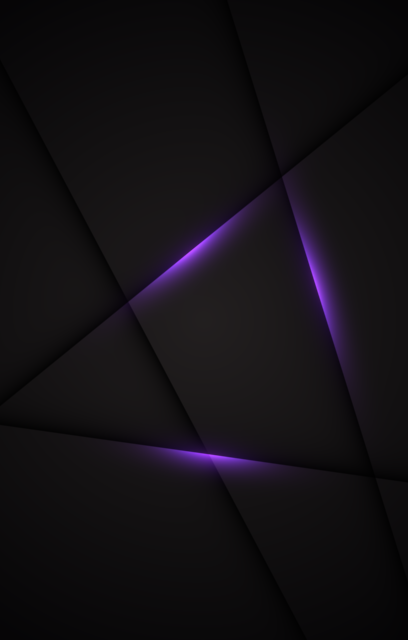
This background is drawn by a WebGL 1 fragment shader. Its source:

```glsl
precision highp float;
// Dark overlapping panels with violet light leaking from three of their seams.
// A radial grey base is crossed by four straight seams; each casts a soft
// shadow on one side and may carry a glow that fades along and across it.

uniform vec2 u_resolution;

#define CENTER vec2(0.318, 0.5)
#define BASE_INNER vec3(0.135, 0.122, 0.124)
#define BASE_OUTER vec3(0.022, 0.019, 0.024)
#define BASE_RADIUS 0.58
#define SHADOW_WIDTH 0.018
#define SHADOW_DEPTH 0.85
#define CORE_COLOR vec3(0.40, 0.15, 0.86)
#define HALO_COLOR vec3(0.15, 0.045, 0.25)
#define HOT_COLOR vec3(0.20, 0.06, 0.04)
#define CORE_WIDTH 0.011
#define HALO_WIDTH 0.027
#define DARK_SIDE_GLOW 0.3

float gauss(float x, float width) {
  return exp(-x * x / (width * width));
}

// Adds a seam through a and b; the lit panel lies to the right of a -> b.
// The glow is centred at spot, with its reach along the seam in reach.
vec3 addSeam(vec3 color, vec2 p, vec2 a, vec2 b, vec2 spot, float reach, float power) {
  vec2 along = normalize(b - a);
  vec2 across = vec2(along.y, -along.x);
  float side = dot(p - a, across);
  float t = dot(p - spot, along);
  float pixel = 1.0 / u_resolution.y;
  float lit = smoothstep(-pixel, pixel, side);
  float d = abs(side);

  // Shadow on the lower panel
  color *= 1.0 - SHADOW_DEPTH * (1.0 - lit) * exp(-d / SHADOW_WIDTH);

  // Wide halo, bright core and a small hot spot
  vec3 glow = HALO_COLOR * gauss(t, reach * 1.75) * gauss(d, HALO_WIDTH);
  glow += CORE_COLOR * gauss(t, reach) * exp(-d / CORE_WIDTH);
  glow += HOT_COLOR * gauss(t, reach * 0.4) * exp(-d / (CORE_WIDTH * 0.5));
  return color + power * glow * mix(DARK_SIDE_GLOW, 1.0, lit);
}

void main() {
  // Height-based units, centred horizontally
  vec2 p = (gl_FragCoord.xy - 0.5 * u_resolution) / u_resolution.y + CENTER;

  // Radial base
  float r = length(p - CENTER) / BASE_RADIUS;
  vec3 color = mix(BASE_INNER, BASE_OUTER, clamp(r, 0.0, 1.0));

  // Unlit steep seam
  color = addSeam(color, p, vec2(0.479, 0.0), vec2(0.0, 0.906), CENTER, 0.1, 0.0);

  // Glowing seams: lower, right and upper left
  color = addSeam(color, p, vec2(0.0, 0.336), vec2(0.638, 0.246), vec2(0.328, 0.288), 0.065, 0.95);
  color = addSeam(color, p, vec2(0.638, 0.086), vec2(0.354, 1.0), vec2(0.495, 0.557), 0.085, 0.9);
  color = addSeam(color, p, vec2(0.0, 0.366), vec2(0.638, 0.885), vec2(0.300, 0.605), 0.075, 1.0);

  gl_FragColor = vec4(color, 1.0);
}
```
